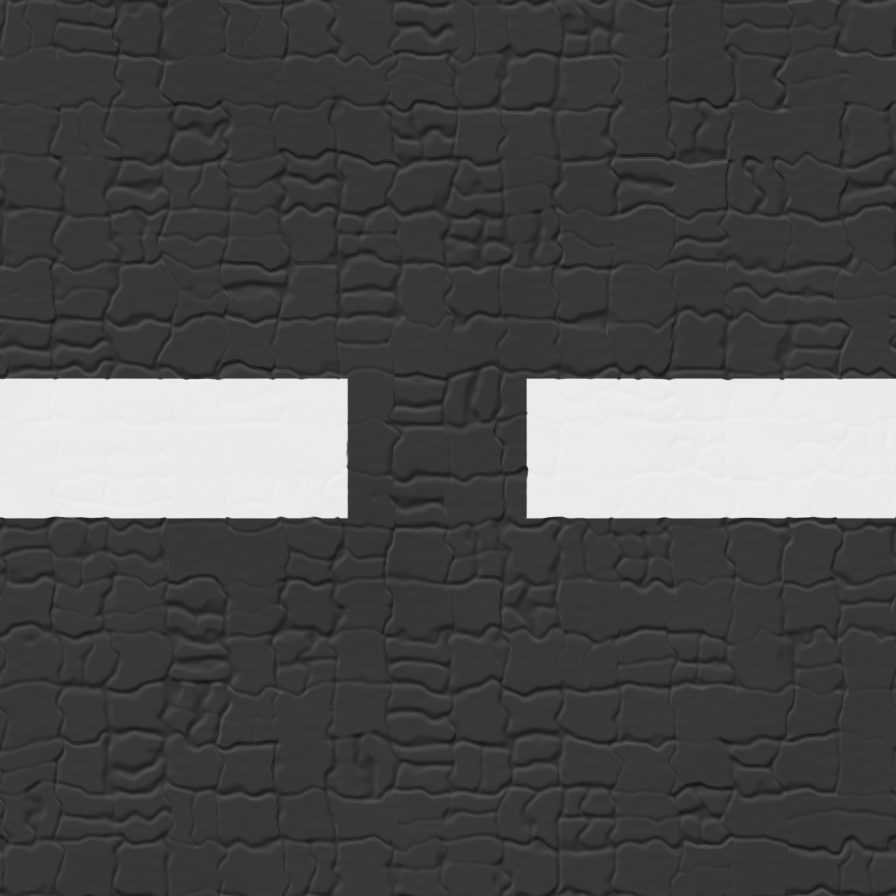
Reproduce this texture procedurally as a three.js fragment shader.

```glsl
// Dark asphalt of rounded, cracked plates crossed by a dashed white road line.
// A warped grid of rounded boxes gives a height field, embossed by light from
// above; the paint is a band with one gap. Grid and noise wrap at the edges.

#define GRID vec2(16.0, 17.0)
#define WARP 0.42
#define SPLIT_ROWS 0.42
#define SPLIT_COLUMNS 0.2
#define RELIEF 0.105
#define LIGHT_STEP vec2(-0.0014, 0.0044)
#define GAP_CENTER vec2(0.488, 0.4995)
#define GAP_HALF_WIDTH 0.1003
#define BAND_HALF_HEIGHT 0.0775
#define ASPHALT vec3(0.217)
#define PAINT vec3(0.92)

varying vec2 vUv;

float hash(vec2 p) {
  return fract(sin(dot(p, vec2(127.1, 311.7))) * 43758.5453);
}

// Value noise that repeats after n cells
float noise(vec2 uv, float n, float seed) {
  vec2 p = uv * n;
  vec2 i = floor(p);
  vec2 f = fract(p);
  f = f * f * (3.0 - 2.0 * f);
  vec2 a = mod(i, n) + seed;
  vec2 b = mod(i + 1.0, n) + seed;
  return mix(mix(hash(a), hash(vec2(b.x, a.y)), f.x),
             mix(hash(vec2(a.x, b.y)), hash(b), f.x), f.y);
}

// Plate height: 1 on top, 0 in the grooves
float plateHeight(vec2 uv) {
  vec2 coarse = vec2(noise(uv, 22.0, 3.0), noise(uv, 22.0, 41.0)) - 0.5;
  vec2 fine = vec2(noise(uv, 60.0, 83.0), noise(uv, 60.0, 137.0)) - 0.5;
  vec2 p = uv * GRID + WARP * (0.65 * coarse + 0.6 * fine);
  vec2 id = mod(floor(p), GRID);
  vec2 f = fract(p);
  vec2 halfSize = vec2(0.5);

  // Some plates break into smaller ones
  if (hash(id + 7.0) < SPLIT_ROWS) halfSize.y = 0.25;
  if (hash(id + 19.0) < SPLIT_COLUMNS) halfSize.x = 0.25;
  f = mod(f, 2.0 * halfSize) - halfSize;

  // Uneven insets let neighbouring plates merge
  vec2 inset = mix(vec2(-0.07), vec2(0.07),
                   vec2(hash(id + 31.0), hash(id + 53.0)));
  float radius = mix(0.09, 0.22, hash(id + 71.0));
  float d = length(max(abs(f) - halfSize + inset + radius, 0.0)) - radius;
  float grain = noise(uv * vec2(1.0, 2.0), 70.0, 11.0);
  return 1.0 - smoothstep(-0.08, 0.07, d) + 0.13 * grain;
}

void main() {
  // Four taps soften the height and its emboss
  float height = 0.0;
  float emboss = 0.0;
  for (int i = 0; i < 4; i++) {
    vec2 tap = vec2(mod(float(i), 2.0), floor(float(i) * 0.5)) - 0.5;
    vec2 uv = vUv + tap * 0.0016;
    float h = plateHeight(uv);
    height += 0.25 * h;
    emboss += 0.25 * (h - plateHeight(uv + LIGHT_STEP));
  }

  // Asphalt with dark grooves and a slight change of tone
  float tone = 0.012 * (noise(vUv, 9.0, 5.0) - 0.5);
  vec3 asphalt = ASPHALT + tone + RELIEF * emboss
               - 0.024 * (1.0 - min(height, 1.0));

  // Paint follows the relief faintly
  vec3 paint = PAINT + 0.018 * emboss
             + 0.008 * (noise(vUv * vec2(1.0, 3.0), 16.0, 23.0) - 0.5);

  // Band with a gap, its rim nudged by the plates
  vec2 offset = abs(vUv - GAP_CENTER);
  float edge = max(GAP_HALF_WIDTH - offset.x, offset.y - BAND_HALF_HEIGHT);
  edge += 0.0018 * (0.8 - height);
  float cover = 1.0 - smoothstep(-0.0012, 0.0012, edge);

  gl_FragColor = vec4(mix(asphalt, paint, cover), 1.0);
}
```
